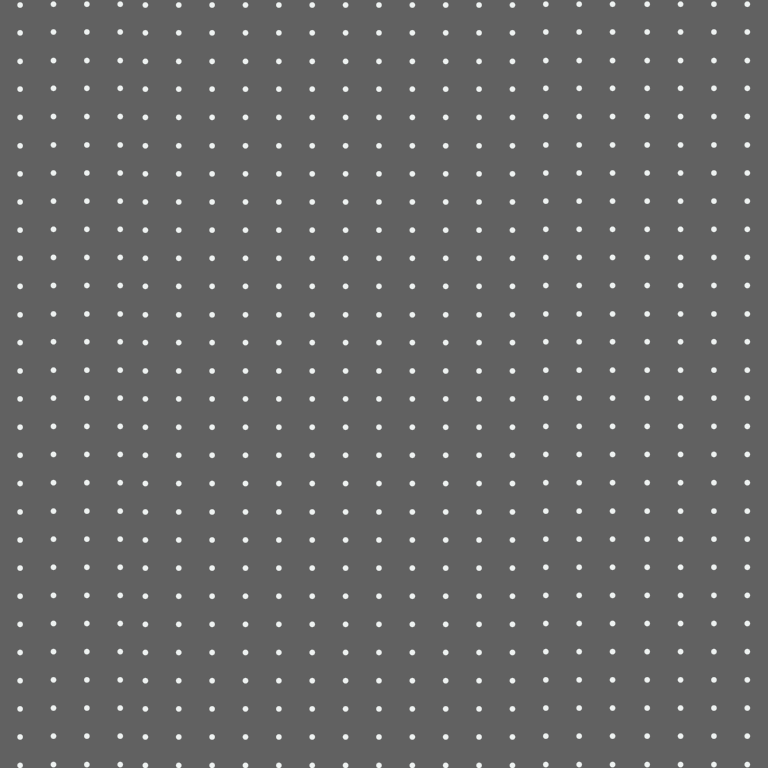
Reproduce this pattern procedurally as a WebGL 1 fragment shader.

```glsl
precision highp float;
// Small pale dots on flat grey, 23 columns by 28 rows.
// Columns form three evenly spaced blocks with uneven seams between them;
// some columns sit slightly higher, and each row is nudged by a hash.

uniform vec2 u_resolution;

#define BLOCK_STARTS vec3(0.0262, 0.1893, 0.8427)
#define BLOCK_SEAMS vec2(0.173, 0.820)
#define COLUMN_PITCH 0.04345
#define ROW_PITCH 0.03667
#define FIRST_ROW 0.0063
#define DOT_RADIUS 0.00365
#define COLUMN_LIFT 0.0011
#define ROW_JITTER 0.0007
#define GROUND_COLOR vec3(0.38)
#define DOT_COLOR vec3(0.935, 0.95, 0.945)

float hash(float n) {
  n = fract(n * 0.1031);
  n *= n + 33.33;
  return fract(n * (n + n));
}

// Centre of the column nearest to x, within its block
float columnCenter(float x) {
  float start = BLOCK_STARTS.x;
  if (x > BLOCK_SEAMS.x) start = BLOCK_STARTS.y;
  if (x > BLOCK_SEAMS.y) start = BLOCK_STARTS.z;
  float index = max(floor((x - start) / COLUMN_PITCH + 0.5), 0.0);
  return start + index * COLUMN_PITCH;
}

// Raised columns: the rest of the left block, and the right third
float columnLift(float x) {
  float left = step(0.05, x) * (1.0 - step(BLOCK_SEAMS.x, x));
  float right = step(0.69, x);
  return COLUMN_LIFT * max(left, right);
}

// Centre of the row nearest to a depth measured down from the top
float rowCenter(float depth) {
  float row = floor((depth - FIRST_ROW) / ROW_PITCH + 0.5);
  float nudge = (hash(row + 7.0) - 0.5) * ROW_JITTER;
  return FIRST_ROW + row * ROW_PITCH + nudge;
}

void main() {
  vec2 uv = gl_FragCoord.xy / u_resolution;
  float pixel = 1.0 / min(u_resolution.x, u_resolution.y);

  float centerX = columnCenter(uv.x);
  float depth = 1.0 - uv.y + columnLift(centerX);
  vec2 offset = vec2(uv.x - centerX, depth - rowCenter(depth));

  // Antialiased disc
  float distanceToEdge = length(offset) - DOT_RADIUS;
  float coverage = clamp(0.5 - distanceToEdge / (1.2 * pixel), 0.0, 1.0);

  gl_FragColor = vec4(mix(GROUND_COLOR, DOT_COLOR, coverage), 1.0);
}
```
